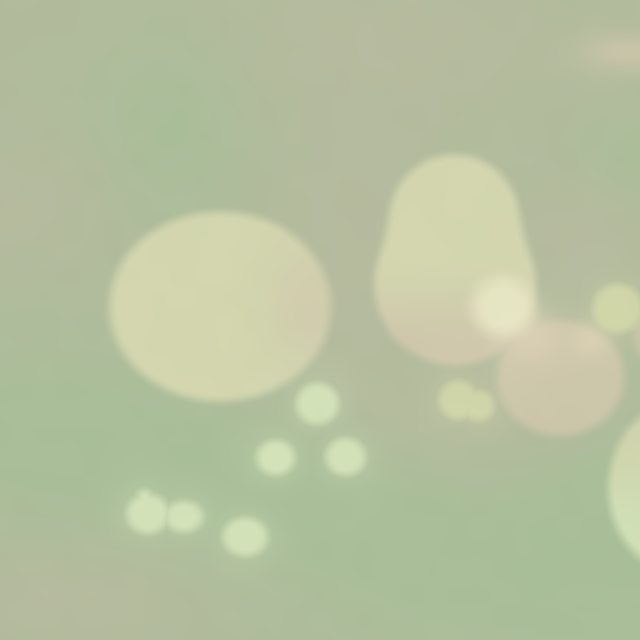
Write a WebGL 2 fragment shader that draws this background.

```glsl
#version 300 es
precision highp float;
// Soft out-of-focus lights over a hazy sage background.
// Broad gaussian tints colour the haze; blurred ellipse distances form the
// discs, and loops over centre/radius lists add the small glowing lights.

uniform vec2 u_resolution;
out vec4 fragColor;

const vec3 SAGE = vec3(0.695, 0.735, 0.612);
const vec3 GREEN = vec3(0.660, 0.745, 0.598);
const vec3 WARM = vec3(0.725, 0.730, 0.625);
const vec3 CREAM = vec3(0.825, 0.838, 0.685);
const vec3 ROSE = vec3(0.812, 0.780, 0.675);
const vec3 BLUSH = vec3(0.865, 0.820, 0.715);
const vec3 IVORY = vec3(0.910, 0.905, 0.770);
const vec3 MINT = vec3(0.830, 0.887, 0.725);
const vec3 LIME = vec3(0.825, 0.845, 0.665);
const float DISC_BLUR = 0.011;
const float LIGHT_BLUR = 0.012;
const float HALO_SIZE = 0.022;
const float HALO_GAIN = 0.22;
const float GRAIN = 0.006;

// Each light or tint: centre.xy, radii.xy
const vec4 MINT_LIGHTS[7] = vec4[7](
  vec4(0.496, 0.369, 0.034, 0.033), vec4(0.431, 0.285, 0.031, 0.028),
  vec4(0.540, 0.286, 0.032, 0.030), vec4(0.231, 0.197, 0.034, 0.032),
  vec4(0.287, 0.193, 0.031, 0.025), vec4(0.383, 0.161, 0.036, 0.031),
  vec4(0.226, 0.223, 0.013, 0.012));
const vec4 LIME_LIGHTS[3] = vec4[3](
  vec4(0.716, 0.375, 0.031, 0.031), vec4(0.747, 0.366, 0.026, 0.025),
  vec4(0.965, 0.518, 0.040, 0.039));
const vec4 GREEN_TINTS[6] = vec4[6](
  vec4(0.05, 0.33, 0.28, 0.16), vec4(0.78, 0.10, 0.38, 0.18),
  vec4(0.27, 0.81, 0.13, 0.16), vec4(0.98, 0.75, 0.10, 0.08),
  vec4(0.40, 0.24, 0.25, 0.12), vec4(1.00, 0.20, 0.15, 0.18));
const vec4 WARM_TINTS[6] = vec4[6](
  vec4(0.02, 0.68, 0.14, 0.10), vec4(0.56, 0.62, 0.14, 0.22),
  vec4(0.10, 0.06, 0.22, 0.08), vec4(0.90, 0.63, 0.13, 0.13),
  vec4(0.62, 0.94, 0.30, 0.12), vec4(0.78, 0.36, 0.20, 0.08));

float hash(vec2 p) {
  return fract(sin(dot(p, vec2(127.1, 311.7))) * 43758.5);
}

float noise(vec2 p) {
  vec2 i = floor(p), f = fract(p);
  f = f * f * (3.0 - 2.0 * f);
  return mix(mix(hash(i), hash(i + vec2(1, 0)), f.x),
             mix(hash(i + vec2(0, 1)), hash(i + vec2(1, 1)), f.x), f.y);
}

float ellipse(vec2 p, vec4 e) {
  return (length((p - e.xy) / e.zw) - 1.0) * min(e.z, e.w);
}

float gauss(vec2 p, vec4 e) {
  vec2 q = (p - e.xy) / e.zw;
  return exp(-dot(q, q));
}

float smoothUnion(float a, float b, float k) {
  float h = max(k - abs(a - b), 0.0) / k;
  return min(a, b) - h * h * k * 0.25;
}

float cover(float d, float blur) {
  return 1.0 - smoothstep(-blur, blur, d);
}

// Blurred core with a faint surrounding halo
float light(float d) {
  float halo = HALO_GAIN * exp(-max(d, 0.0) / HALO_SIZE);
  return max(cover(d, LIGHT_BLUR), halo);
}

vec3 background(vec2 p) {
  float green = 0.0, warm = 0.0;
  for (int i = 0; i < 6; i++) {
    green += gauss(p, GREEN_TINTS[i]);
    warm += gauss(p, WARM_TINTS[i]);
  }
  vec3 c = mix(SAGE, GREEN, min(green * 0.85, 1.0));
  c = mix(c, WARM, min(warm * 0.6, 1.0));
  return mix(c, ROSE, 0.75 * gauss(p, vec4(0.98, 0.918, 0.075, 0.032)));
}

void main() {
  vec2 p = gl_FragCoord.xy / u_resolution;
  vec3 c = background(p);

  // Large left disc, blushing toward its right side
  vec3 tint = mix(CREAM, ROSE, 0.65 * gauss(p, vec4(0.50, 0.52, 0.09, 0.10)));
  c = mix(c, tint, cover(ellipse(p, vec4(0.344, 0.521, 0.173, 0.148)), DISC_BLUR));

  // Two merged discs, warmer at the base
  float pear = smoothUnion(ellipse(p, vec4(0.710, 0.655, 0.102, 0.103)),
                           ellipse(p, vec4(0.711, 0.556, 0.126, 0.126)), 0.03);
  tint = mix(ROSE, CREAM, smoothstep(0.45, 0.60, p.y));
  c = mix(c, tint, cover(pear, DISC_BLUR));

  // Rose disc and the pale glow crossing it
  c = mix(c, ROSE, 0.88 * cover(ellipse(p, vec4(0.876, 0.409, 0.099, 0.089)), DISC_BLUR));
  c = mix(c, BLUSH, 0.80 * gauss(p, vec4(0.825, 0.475, 0.055, 0.048)));
  c = mix(c, BLUSH, 0.75 * gauss(p, vec4(0.922, 0.467, 0.035, 0.030)));
  c = mix(c, IVORY, 0.90 * cover(ellipse(p, vec4(0.787, 0.521, 0.047, 0.045)), 0.020));

  // Discs cut by the right edge
  tint = mix(MINT, CREAM, smoothstep(0.16, 0.32, p.y));
  c = mix(c, tint, 0.92 * cover(ellipse(p, vec4(1.061, 0.238, 0.110, 0.131)), DISC_BLUR));
  c = mix(c, ROSE, 0.75 * cover(ellipse(p, vec4(1.025, 0.472, 0.035, 0.038)), DISC_BLUR));

  // Small lights: take the strongest so neighbours fuse
  float mint = 0.0, lime = 0.0;
  for (int i = 0; i < 7; i++) mint = max(mint, light(ellipse(p, MINT_LIGHTS[i])));
  for (int i = 0; i < 3; i++) lime = max(lime, light(ellipse(p, LIME_LIGHTS[i])));
  c = mix(c, MINT, mint * 0.97);
  c = mix(c, LIME, lime * 0.92);

  // Faint mottling
  c += GRAIN * (noise(p * 28.0) - 0.5);
  fragColor = vec4(c, 1.0);
}
```
